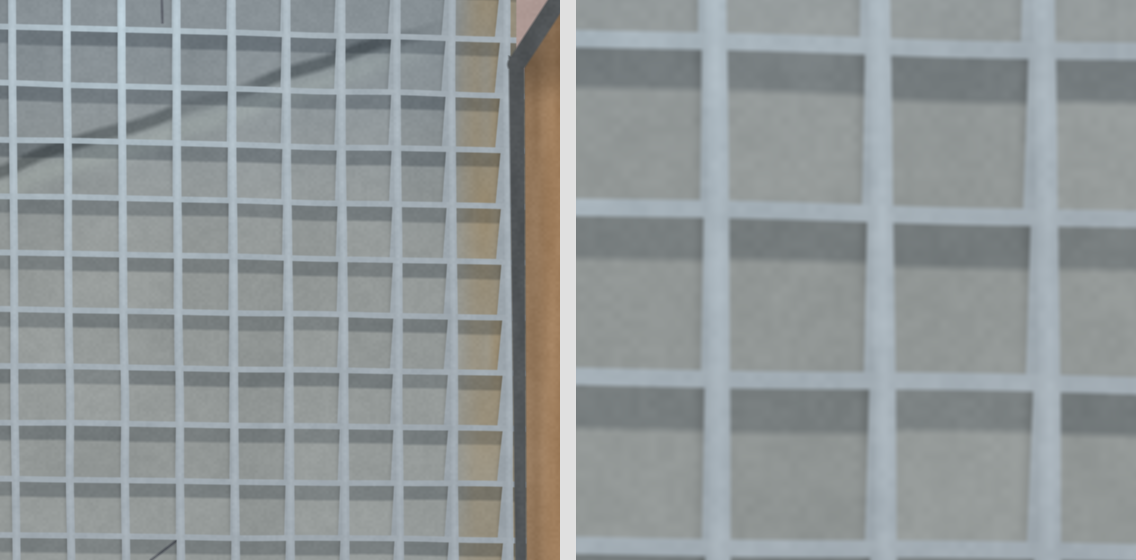
Left: the whole. Right: its middle third, enlarged.
Write a Shadertoy shader that draws this pattern.

```glsl
// A pale square lattice in front of a grey panel, with a dark post and wood at the right.
// Slightly skewed cell coordinates give the bars, the shadow under each rail and the
// side walls that widen to the right; value noise adds mottling, grain and stains.

float hash(vec2 p) {
    return fract(sin(dot(p, vec2(127.1, 311.7))) * 43758.5453);
}

float noise(vec2 p) {
    vec2 i = floor(p), f = fract(p);
    f = f * f * (3.0 - 2.0 * f);
    return mix(mix(hash(i), hash(i + vec2(1, 0)), f.x),
               mix(hash(i + vec2(0, 1)), hash(i + vec2(1, 1)), f.x), f.y);
}

float segment(vec2 p, vec2 a, vec2 b) {
    vec2 d = b - a;
    return length(p - a - d * clamp(dot(p - a, d) / dot(d, d), 0.0, 1.0));
}

// Soft step that is 1 where d is below zero
float inside(float d, float soft) {
    return 1.0 - smoothstep(-soft, soft, d);
}

// Panel seen through the openings, with a blurred diagonal streak and two twigs
vec3 panel(vec2 p) {
    vec3 col = mix(vec3(0.535, 0.57, 0.59), vec3(0.585, 0.605, 0.60), smoothstep(0.05, 0.5, p.y));
    col += 0.03 * (noise(p * vec2(9.0, 6.0)) - 0.5);

    float streak = p.y - 0.302 + 0.33 * p.x + 0.012 * (noise(vec2(p.x * 12.0, 3.0)) - 0.5);
    float patchy = smoothstep(0.25, 0.6, noise(vec2(p.x * 8.0 + 1.0, 8.0)));
    float fade = 1.0 - smoothstep(0.6, 0.85, p.x);
    col += vec3(0.045, 0.05, 0.04) * exp(-pow((streak - 0.035) / 0.022, 2.0)) * fade;
    col -= 0.17 * inside(abs(streak) - 0.012, 0.007) * fade * (0.35 + 0.65 * patchy);

    // Warm reflection of the wood in the last column
    float warm = smoothstep(0.79, 0.86, p.x) * (0.6 + 0.6 * noise(p * vec2(45.0, 8.0)));
    col = mix(col, vec3(0.60, 0.54, 0.43), clamp(warm * 0.75, 0.0, 1.0));

    float twig = min(segment(p, vec2(0.289, 0.0), vec2(0.290, 0.04)),
                     segment(p, vec2(0.27, 1.0), vec2(0.32, 0.962)));
    return mix(col, vec3(0.27, 0.28, 0.32), 0.7 * inside(twig - 0.002, 0.003));
}

vec3 lattice(vec2 p, float px) {
    vec2 grid = vec2((p.x - 0.021 - 0.009 * p.y * (1.0 - 0.3 * p.x)) / 0.0982,
                     (p.y - 0.047 - 0.028 * p.x * (1.0 - 0.7 * p.y)) / 0.101);
    grid += 0.025 * (vec2(noise(p * 7.0), noise(p * 7.0 + 31.0)) - 0.5);
    vec2 cell = floor(grid), f = fract(grid);
    vec2 edge = 0.5 - abs(f - 0.5);
    float soft = max(0.022, px / 0.1);

    vec3 col = panel(p) + 0.025 * (hash(cell) - 0.5);

    // Shadow below the rail, and a thin shade beside the right wall
    float depth = 0.29 + 0.03 * hash(cell + 5.0);
    float wall = 0.015 + 0.15 * p.x * p.x * (0.35 + 0.9 * f.y);
    float shade = inside(f.y - depth, 0.035);
    col = mix(col, col * vec3(0.80, 0.815, 0.83), shade * (0.85 + 0.3 * hash(cell + 9.0)));
    float reveal = 0.935 - wall - f.x;
    col *= 1.0 - 0.12 * exp(-pow(reveal / 0.045, 2.0)) * (1.0 - 0.6 * f.y);

    // Light on the bars, brightest and bluest at the upper left
    float glow = exp(-2.4 * length((p - vec2(0.2, 0.05)) * vec2(1.0, 0.9)));
    vec3 paint = vec3(0.615, 0.648, 0.675) + vec3(0.09, 0.125, 0.135) * glow;
    paint += 0.025 * (noise(p * 30.0) - 0.5);
    col = mix(col, paint * 0.97, inside(reveal, soft));

    float upright = inside(edge.x - 0.065, soft);
    float rail = inside(edge.y - 0.052, soft);
    col = mix(col, paint, rail);
    vec3 face = paint * (1.0 + 0.05 * glow + 0.03 * inside(edge.x - 0.03, 0.03));
    return mix(col, face, upright);
}

void mainImage(out vec4 fragColor, in vec2 fragCoord) {
    vec2 p = fragCoord / iResolution.xy;
    p.y = 1.0 - p.y;
    float px = 1.0 / iResolution.y;
    float soft = max(0.002, px);
    vec3 col = lattice(p, px);

    // Pinkish gap beside the top of the lattice
    float gap = inside(0.922 - p.x, soft) * inside(p.y - 0.13, soft);
    col = mix(col, vec3(0.68, 0.60, 0.58), gap);

    // Wood with vertical grain, darker in the upper corner
    float grain = noise(vec2(p.x * 70.0, p.y * 5.0)) - 0.5;
    vec3 wood = mix(vec3(0.57, 0.46, 0.35), vec3(0.63, 0.50, 0.37), smoothstep(0.95, 0.99, p.x));
    wood += 0.06 * grain;
    wood *= mix(0.80, 1.0, smoothstep(0.11, 0.20, p.y));
    float slope = dot(p - vec2(0.925, 0.105), normalize(vec2(0.105, 0.07)));
    float woodEdge = max(0.936 + 0.004 * p.y - p.x, -slope);
    col = mix(col, wood, inside(woodEdge, soft));

    // Dark post and the slanted beam that meets it
    float post = max(0.907 + 0.013 * p.y - p.x, p.x - 0.936 - 0.004 * p.y);
    post = max(post, 0.10 - p.y);
    float beam = segment(p, vec2(0.922, 0.115), vec2(1.03, -0.05)) - 0.016;
    vec3 metal = vec3(0.31, 0.325, 0.335) + 0.04 * (noise(p * vec2(60.0, 12.0)) - 0.5);
    col = mix(col, metal, inside(min(post, beam), max(0.003, px)));

    // Fine mottling over everything
    col += 0.022 * (noise(p * 190.0) - 0.5) + 0.02 * (noise(p * 55.0) - 0.5);
    fragColor = vec4(clamp(col, 0.0, 1.0), 1.0);
}
```
